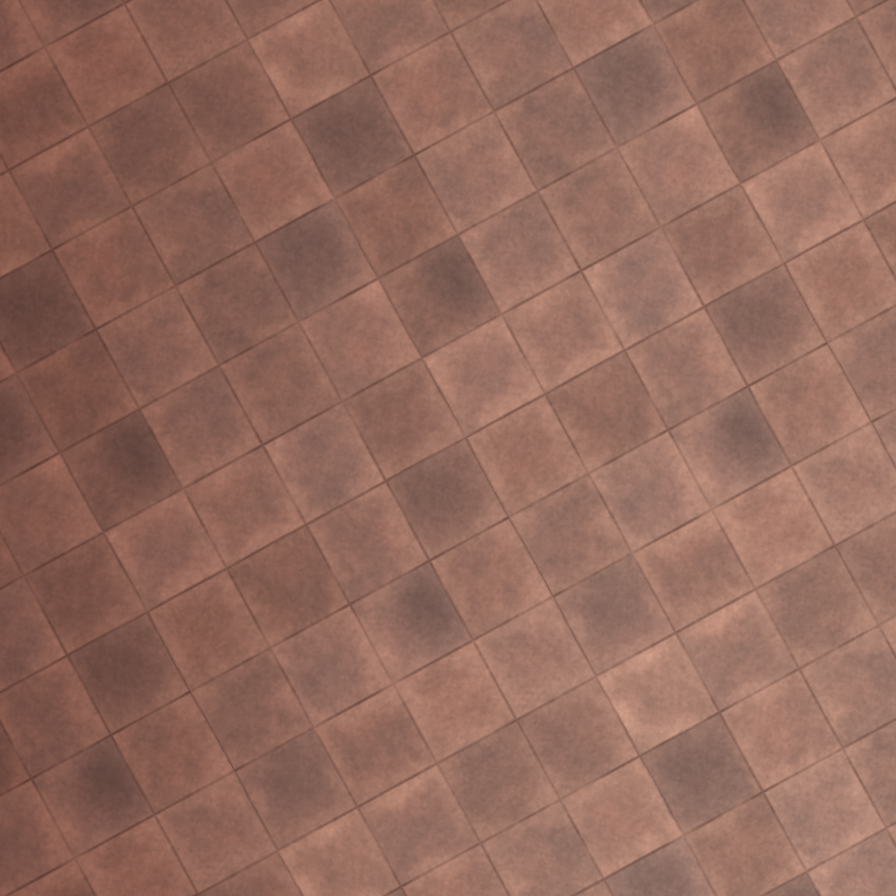
Give the GLSL for this texture, as a three.js fragment shader.

```glsl
// Worn terracotta floor: square tiles on a tilted grid with thin faded joints.
// Tile tones, pale rims and smoky stains come from hashed cells that repeat
// in blocks of 4 by 8 tiles; a soft light grows from left to lower right.

#define TILE_SIZE 0.1013
#define TILT 0.5009
#define GRID_ORIGIN vec2(0.5195, 0.5117)
#define BLOCK vec2(4.0, 8.0)
#define JOINT_WIDTH 0.020
#define JOINT_SOFTNESS 0.020
#define TONE_VARIATION 0.08
#define GRAIN 0.15
#define STAIN_STRENGTH 0.66
#define PALE_TILE vec2(0.0, 4.0)

varying vec2 vUv;

const vec3 CLAY = vec3(0.592, 0.415, 0.357);
const vec3 RIM = vec3(0.672, 0.492, 0.422);
const vec3 ASH = vec3(0.555, 0.420, 0.380);
const vec3 SOOT = vec3(0.385, 0.295, 0.275);
const vec3 JOINT = vec3(0.430, 0.295, 0.260);

float hash(vec2 p) {
  return fract(sin(dot(p, vec2(12.9898, 78.233))) * 43758.5453);
}

float noise(vec2 p) {
  vec2 i = floor(p);
  vec2 f = fract(p);
  f = f * f * (3.0 - 2.0 * f);
  return mix(mix(hash(i), hash(i + vec2(1.0, 0.0)), f.x),
             mix(hash(i + vec2(0.0, 1.0)), hash(i + 1.0), f.x), f.y);
}

float fbm(vec2 p) {
  float sum = 0.0;
  float amplitude = 0.5;
  for (int i = 0; i < 4; i++) {
    sum += amplitude * noise(p);
    p = p * 2.03 + 17.3;
    amplitude *= 0.5;
  }
  return sum / 0.9375;
}

// One sooty tile per row of the block: upright spots or smudges over a whole tile.
float stain(vec2 cell, vec2 local, float cloud) {
  float column = mod(3.0 + mod(cell.y, 2.0) - step(5.5, cell.y), 4.0);
  float phase = mod(cell.y, 5.0);
  float compact = 1.0 - step(0.5, abs(phase - 1.0));
  float strength = mix(0.78, 0.35, step(1.5, abs(phase - 2.0)));
  strength = mix(strength, 1.0, compact);
  vec2 center = mix(vec2(0.42, 0.64), vec2(0.76, 0.60), compact);
  float radius = mix(1.05, 0.62, compact);
  vec2 offset = (local - center) * vec2(1.0, mix(1.0, 0.75, compact));
  float d = length(offset) + 0.30 * (cloud - 0.5);
  float inColumn = 1.0 - step(0.5, abs(cell.x - column));
  return inColumn * strength * (1.0 - smoothstep(0.0, radius, d));
}

// Left side is dim and reddish, lower right is bright and neutral.
vec3 lighting(vec2 uv) {
  float amount = 0.82 * smoothstep(-0.25, 0.75, uv.x);
  amount += 0.34 * uv.x * (1.0 - uv.y);
  return mix(vec3(0.78, 0.70, 0.69), vec3(1.08, 1.12, 1.13), amount);
}

void main() {
  // Tilted grid and repeating cell
  float c = cos(TILT);
  float s = sin(TILT);
  vec2 v = vUv - GRID_ORIGIN;
  vec2 grid = vec2(c * v.x + s * v.y, c * v.y - s * v.x) / TILE_SIZE;
  vec2 local = fract(grid);
  vec2 cell = floor(mod(floor(grid) + 0.5, BLOCK));
  vec2 surface = cell + local;

  // Clay with a tone for each tile, clouds differ from tile to tile
  float cloud = fbm(local * 2.2 + 19.0 * cell + 5.0);
  float tone = hash(cell + 3.7) - 0.5;
  float pale = 1.0 - step(0.5, length(cell - PALE_TILE));
  float ash = 0.55 * hash(cell + 11.3) + 0.9 * (cloud - 0.45);
  vec3 color = mix(CLAY, ASH, clamp(ash, 0.0, 1.0));

  // Uneven pale rim
  vec2 edge = min(local, 1.0 - local);
  float edgeDistance = min(edge.x, edge.y);
  float rim = 1.0 - smoothstep(-0.04, 0.27, edgeDistance + 0.34 * (cloud - 0.5));
  color = mix(color, RIM, clamp(0.60 * rim + 0.40 * pale, 0.0, 1.0));
  color *= 1.0 + TONE_VARIATION * tone + 0.05 * pale;
  color *= 1.0 + 0.20 * (0.5 - cloud);

  // Soot
  color = mix(color, SOOT, STAIN_STRENGTH * stain(cell, local, cloud));

  // Joints, worn away in places and fainter across the rows
  vec2 joint = 1.0 - smoothstep(vec2(0.5 * (JOINT_WIDTH - JOINT_SOFTNESS)),
                                vec2(0.5 * JOINT_WIDTH + JOINT_SOFTNESS), edge);
  float wear = 0.30 + 0.70 * noise(surface * 3.0 + 9.0);
  color = mix(color, JOINT, wear * max(0.70 * joint.x, 0.92 * joint.y));

  // Speckled grain in two sizes over clay and joints alike
  float mottle = noise(surface * 11.0 + 31.0) - 0.5;
  float speck = noise(surface * 24.0 + 57.0) - 0.5;
  float dust = noise(surface * 41.0 + 83.0) - 0.5;
  color *= 1.0 + GRAIN * (0.40 * mottle + 0.55 * speck + 0.35 * dust);

  gl_FragColor = vec4(color * lighting(vUv), 1.0);
}
```
